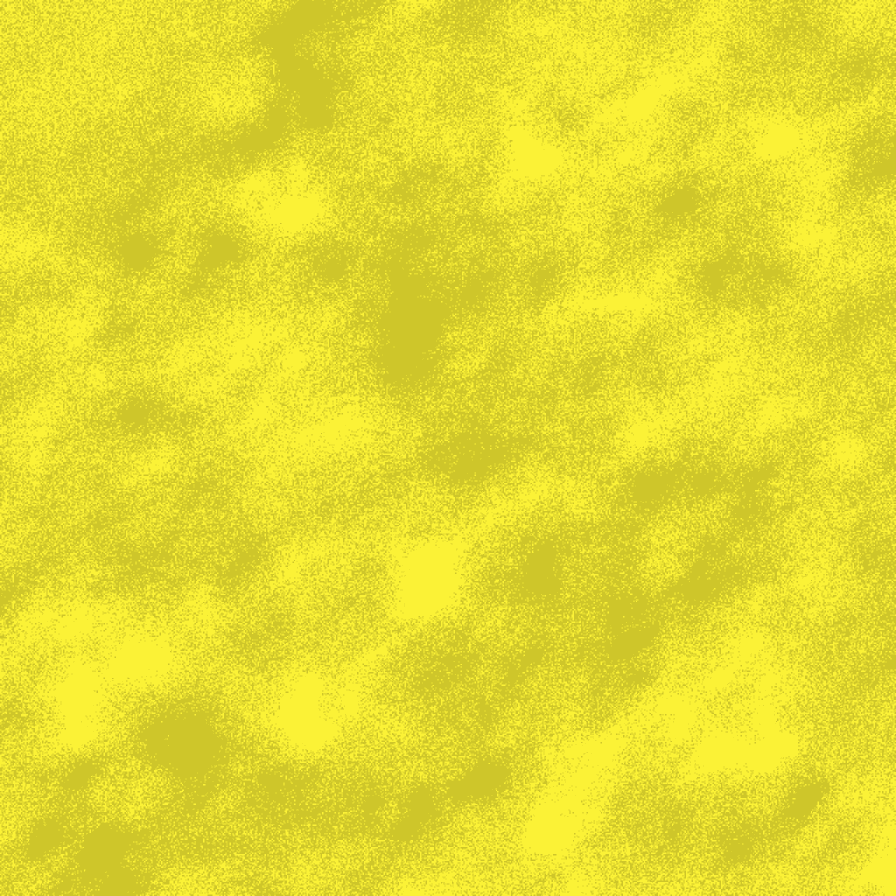
Write a three.js fragment shader that draws this texture.

```glsl
// Two-tone yellow stipple: fine grains dithered over slanted, streaky clouds.
#define BRIGHT vec3(0.985, 0.950, 0.212)
#define DARK vec3(0.808, 0.775, 0.165)
#define GRAINS 768.0       // grains across the canvas
#define CLOUDS 12.5        // largest clouds across the canvas
#define STRETCH 0.64       // below 1 lengthens clouds along the slant
#define SLANT 0.6          // streak direction in radians
#define OCTAVES 4
#define FALLOFF 0.62       // strength of each finer octave
#define CONTRAST 0.46
#define BALANCE 0.5        // mean share of bright grains
#define CALM_RADIUS 0.34   // flat, evenly grained upper left corner

varying vec2 vUv;

vec3 hash3(vec2 cell) {
  vec3 p = fract(cell.xyx * vec3(0.1031, 0.1030, 0.0973));
  p += dot(p, p.yxz + 33.33);
  return fract((p.xxy + p.yzz) * p.zyx);
}

// Cellular noise: soft light and dark spots around jittered points
float spots(vec2 p) {
  vec2 cell = floor(p);
  float sum = 0.0;
  for (int y = -1; y <= 1; y++) {
    for (int x = -1; x <= 1; x++) {
      vec2 neighbour = cell + vec2(float(x), float(y));
      vec3 rnd = hash3(neighbour);
      vec2 toPoint = neighbour + rnd.xy - p;
      float kernel = max(0.0, 1.0 - dot(toPoint, toPoint));
      sum += (2.0 * rnd.z - 1.0) * kernel * kernel;
    }
  }
  return sum;
}

// Layered spots, stretched along the slant
float clouds(vec2 uv) {
  float c = cos(SLANT), s = sin(SLANT);
  vec2 p = vec2(c * uv.x + s * uv.y, c * uv.y - s * uv.x);
  p *= CLOUDS * vec2(STRETCH, 1.0);
  float sum = 0.0, strength = 1.0;
  for (int i = 0; i < OCTAVES; i++) {
    sum += strength * spots(p + 37.0 * float(i + 1));
    p = mat2(0.995, 0.1, -0.1, 0.995) * p * 1.93;
    strength *= FALLOFF;
  }
  return sum;
}

// Share of bright grains at a place
float brightShare(vec2 uv) {
  float share = BALANCE + CONTRAST * clouds(uv);
  float calm = 1.0 - smoothstep(0.3, 1.0, length(uv - vec2(0.0, 1.0)) / CALM_RADIUS);
  return mix(share, 0.62, 0.85 * calm);
}

void main() {
  float share = brightShare(vUv);

  // Four taps per grain smooth the grain edges
  float lit = 0.0;
  for (int i = 0; i < 4; i++) {
    vec2 corner = vec2(mod(float(i), 2.0), floor(float(i) / 2.0)) - 0.5;
    vec2 grain = floor(vUv * GRAINS + 0.75 * corner);
    lit += 0.25 * step(hash3(grain + 211.0).z, share);
  }
  gl_FragColor = vec4(mix(DARK, BRIGHT, lit), 1.0);
}
```
